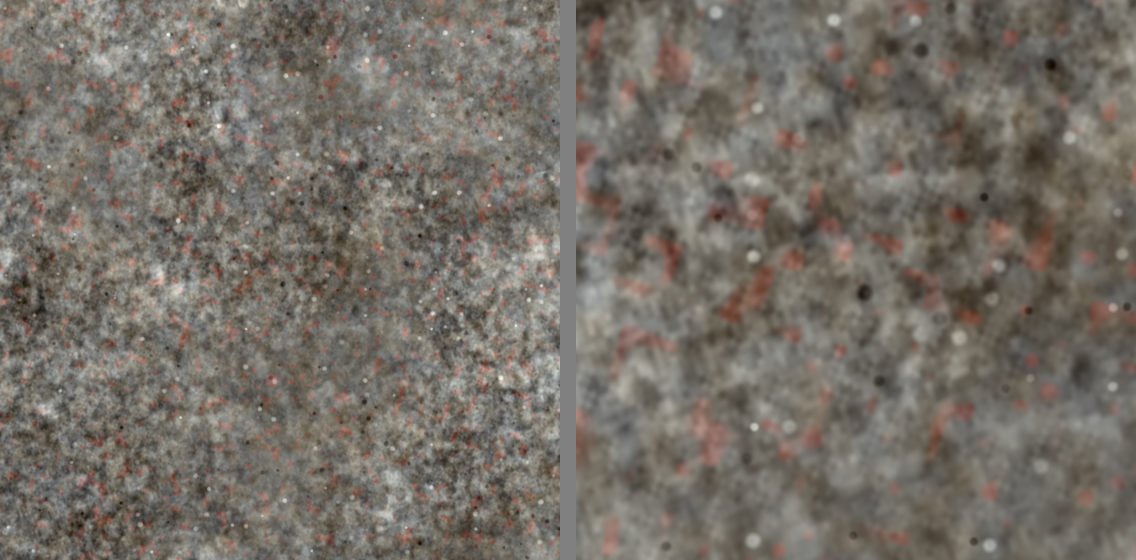
Left, the full canvas; right, a detail of the centre.
Give the GLSL for this texture, as a WebGL 2 fragment shader.

```glsl
#version 300 es
precision highp float;

uniform vec2 u_resolution;
out vec4 fragColor;

// Stone colours and their brightness range
const vec3 SHADOW = vec3(0.29, 0.27, 0.24);
const vec3 CHALK = vec3(0.69, 0.69, 0.66);
const float SHADOW_TONE = 0.27;
const float CHALK_TONE = 0.69;
const float BASE_TONE = 0.455;

// Feature density per canvas width, and strength
const float CLOUD_SCALE = 3.2;
const float CLOUD_STRENGTH = 0.24;
const float MOTTLE_SCALE = 17.0;
const float MOTTLE_STRENGTH = 0.25;
const float GRAIN_SCALE = 66.0;
const float GRAIN_STRENGTH = 0.44;
const float PATCH_SCALE = 6.5;
const float PATCH_STRENGTH = 0.13;
const float SPECK_SCALE = 42.0;
const float LIGHT_SPECK = 0.30;
const float DARK_SPECK = 0.20;
const vec3 RUST = vec3(0.10, -0.035, -0.045);
const vec3 SLATE = vec3(-0.035, 0.0, 0.05);

uint scramble(uint x) {
    x ^= x >> 16;
    x *= 0x7feb352du;
    x ^= x >> 15;
    x *= 0x846ca68bu;
    return x ^ (x >> 16);
}

float hash(vec2 cell, float seed) {
    uvec2 c = uvec2(ivec2(cell));
    uint h = scramble(c.x + scramble(c.y + scramble(uint(seed))));
    return float(h >> 8) / 16777216.0;
}

// Smooth value noise centred on zero
float noise(vec2 p, float seed) {
    vec2 i = floor(p);
    vec2 f = fract(p);
    f = f * f * (3.0 - 2.0 * f);
    float low = mix(hash(i, seed), hash(i + vec2(1, 0), seed), f.x);
    float high = mix(hash(i + vec2(0, 1), seed), hash(i + vec2(1, 1), seed), f.x);
    return mix(low, high, f.y) - 0.5;
}

vec2 rotate(vec2 p, float angle) {
    float c = cos(angle), s = sin(angle);
    return vec2(c * p.x - s * p.y, s * p.x + c * p.y);
}

// Weighted octaves, each turned to hide the lattice
float fractal(vec2 p, float seed) {
    float sum = 0.0, weight = 0.5;
    for (int i = 0; i < 3; i++) {
        sum += weight * noise(p, seed + float(i));
        p = rotate(p, 0.6) * 1.9 + 7.3;
        weight *= 0.75;
    }
    return sum;
}

// Ragged pale scrapes, lying across or upright
float patches(vec2 uv) {
    vec2 p = uv * PATCH_SCALE;
    p += 0.35 * vec2(noise(uv * 25.0, 31.0), noise(uv * 25.0, 32.0));
    p += 0.22 * vec2(noise(uv * 60.0, 33.0), noise(uv * 60.0, 34.0));
    float cover = 0.0;
    for (int k = 0; k < 9; k++) {
        vec2 cell = floor(p) + vec2(k % 3 - 1, k / 3 - 1);
        vec2 centre = cell + vec2(hash(cell, 35.0), hash(cell, 36.0));
        float turn = hash(cell, 37.0) < 0.7 ? 0.0 : 1.5708;
        vec2 d = rotate(p - centre, turn + 0.5 * (hash(cell, 38.0) - 0.5));
        vec2 radius = vec2(mix(0.2, 0.5, hash(cell, 39.0)), mix(0.07, 0.23, hash(cell, 40.0)));
        float strength = smoothstep(0.45, 1.0, hash(cell, 41.0));
        cover = max(cover, strength * (1.0 - smoothstep(0.45, 1.25, length(d / radius))));
    }
    return cover;
}

// Sparse soft dots, each kept inside its own cell
float specks(vec2 p, float density, float seed) {
    vec2 cell = floor(p);
    vec2 centre = 0.3 + 0.4 * vec2(hash(cell, seed), hash(cell, seed + 1.0));
    float radius = mix(0.14, 0.29, hash(cell, seed + 2.0));
    float dotMask = 1.0 - smoothstep(0.3, 1.0, length(fract(p) - centre) / radius);
    float pick = hash(cell, seed + 3.0);
    return dotMask * step(pick, density) * (1.0 - 0.6 * pick / density);
}

void main() {
    vec2 uv = gl_FragCoord.xy / min(u_resolution.x, u_resolution.y);

    // Broad stains, mottling and fine grain
    float cloud = fractal(uv * CLOUD_SCALE, 1.0);
    float mottle = fractal(uv * MOTTLE_SCALE, 5.0);
    float grain = fractal(uv * GRAIN_SCALE * vec2(1.05, 0.95), 9.0);
    float roughness = 1.0 + 0.9 * noise(uv * 6.0, 13.0);
    float tone = BASE_TONE + CLOUD_STRENGTH * cloud + MOTTLE_STRENGTH * mottle;
    tone += GRAIN_STRENGTH * roughness * grain;
    tone += 0.07 * (smoothstep(0.0, 0.5, uv.y) - 0.75);

    // Scrapes and specks
    tone += PATCH_STRENGTH * patches(uv) * (1.0 + 1.5 * mottle);
    tone += LIGHT_SPECK * specks(uv * SPECK_SCALE, 0.09, 51.0);
    tone -= DARK_SPECK * specks(rotate(uv, 0.4) * SPECK_SCALE, 0.13, 61.0);

    // Stone colour with rusty and slate grains
    vec3 color = mix(SHADOW, CHALK, (tone - SHADOW_TONE) / (CHALK_TONE - SHADOW_TONE));
    float rust = smoothstep(0.17, 0.45, noise(rotate(uv, 0.3) * 72.0, 71.0));
    float slate = noise(uv * 55.0, 72.0) + 0.6 * noise(uv * 9.0, 73.0);
    color += RUST * rust + SLATE * slate;
    fragColor = vec4(clamp(color, 0.0, 1.0), 1.0);
}
```
